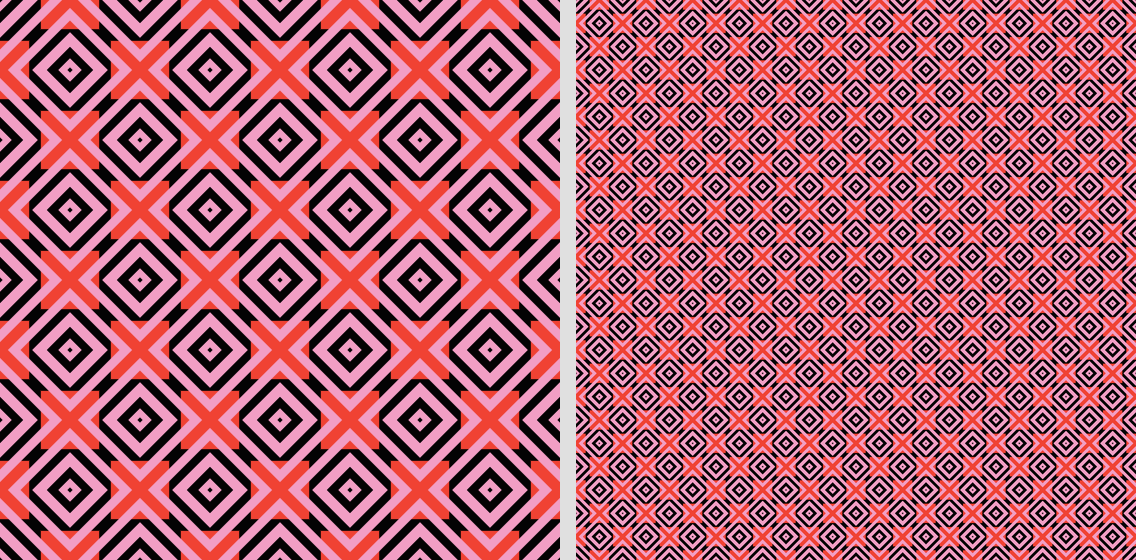
Left: one tile. Right: repeated 3 by 3.
Reproduce this pattern procedurally as a three.js fragment shader.

```glsl
// Checkerboard of concentric pink and black diamonds, with red squares crossed by pink chevrons.

varying vec2 vUv;

const float REPEATS = 4.0;
const vec3 PINK = vec3(0.95, 0.62, 0.77);
const vec3 BLACK = vec3(0.01);
const vec3 RED = vec3(0.94, 0.26, 0.20);

// Offset from the nearest lattice point whose coordinates have an even sum.
vec2 checkerOffset(vec2 p) {
  vec2 diagonal = 0.5 * vec2(p.x + p.y, p.x - p.y);
  vec2 f = fract(diagonal + 0.5) - 0.5;
  return vec2(f.x + f.y, f.x - f.y);
}

float diamondDistance(vec2 p) {
  return abs(p.x) + abs(p.y);
}

float squareDistance(vec2 p) {
  return max(abs(p.x), abs(p.y));
}

// Coverage of the region where d is below the radius.
float inside(float d, float radius, float softness) {
  return clamp(0.5 + (radius - d) / softness, 0.0, 1.0);
}

float ring(float d, float inner, float outer, float softness) {
  return inside(d, outer, softness) - inside(d, inner, softness);
}

void main() {
  // One unit is half a repeat.
  vec2 p = vUv * REPEATS * 2.0;
  float softness = fwidth(vUv.x) * REPEATS * 2.0;
  float diamondSoftness = softness * 1.414;

  // Red squares lie on the odd lattice points.
  float square = squareDistance(checkerOffset(p + vec2(1.0, 0.0)));
  vec3 color = mix(BLACK, RED, inside(square, 0.417, softness));

  // Pink rings around the even points; the outermost forms the chevrons.
  float d = diamondDistance(checkerOffset(p));
  float pink = ring(d, 0.037, 0.167, diamondSoftness)
             + ring(d, 0.333, 0.540, diamondSoftness)
             + ring(d, 0.707, 0.888, diamondSoftness);

  gl_FragColor = vec4(mix(color, PINK, pink), 1.0);
}
```
